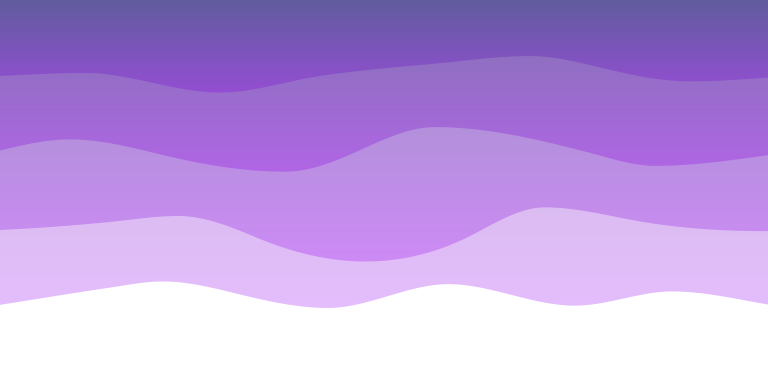
Write a WebGL 1 fragment shader that draws this background.

```glsl
precision highp float;
// Layered purple waves, each with a vertical gradient, above a white foreground.

uniform vec2 u_resolution;

// Cubic Hermite span; a knot holds x, height and slope.
float span(float x, vec3 a, vec3 b) {
  float width = b.x - a.x;
  float t = clamp((x - a.x) / width, 0.0, 1.0);
  float s = 1.0 - t;
  return s * s * ((1.0 + 2.0 * t) * a.y + t * width * a.z)
       + t * t * ((1.0 + 2.0 * s) * b.y - s * width * b.z);
}

// Smooth crest line through nine knots.
float crest(float x, vec3 a, vec3 b, vec3 c, vec3 d, vec3 e,
            vec3 f, vec3 g, vec3 h, vec3 i) {
  if (x < b.x) return span(x, a, b);
  if (x < c.x) return span(x, b, c);
  if (x < d.x) return span(x, c, d);
  if (x < e.x) return span(x, d, e);
  if (x < f.x) return span(x, e, f);
  if (x < g.x) return span(x, f, g);
  if (x < h.x) return span(x, g, h);
  return span(x, h, i);
}

// Antialiased coverage below a crest line.
float below(float y, float height) {
  return clamp(0.5 + (height - y) * u_resolution.y, 0.0, 1.0);
}

// Vertical gradient between two heights, with colours in 0-255 steps.
vec3 gradient(float y, float top, float bottom, vec3 upper, vec3 lower) {
  return mix(upper, lower, clamp((top - y) / (top - bottom), 0.0, 1.0)) / 255.0;
}

void main() {
  // x runs from 0 to 2 and y from 0 to 1
  vec2 p = gl_FragCoord.xy / u_resolution * vec2(2.0, 1.0);

  // Crest lines, from the farthest wave to the nearest
  float far = crest(p.x,
    vec3(0.0, 0.802, 0.05), vec3(0.221, 0.810, 0.0), vec3(0.573, 0.759, 0.0),
    vec3(0.833, 0.802, 0.15), vec3(1.12, 0.833, 0.09), vec3(1.38, 0.854, 0.0),
    vec3(1.589, 0.818, -0.23), vec3(1.797, 0.788, 0.0), vec3(2.0, 0.798, 0.07));
  float middle = crest(p.x,
    vec3(0.0, 0.608, 0.24), vec3(0.182, 0.637, 0.0), vec3(0.469, 0.586, -0.22),
    vec3(0.742, 0.553, 0.0), vec3(0.9375, 0.609, 0.46), vec3(1.133, 0.669, 0.0),
    vec3(1.536, 0.602, -0.26), vec3(1.706, 0.568, 0.0), vec3(2.0, 0.596, 0.14));
  float near = crest(p.x,
    vec3(0.0, 0.401, 0.05), vec3(0.286, 0.422, 0.1), vec3(0.464, 0.4375, 0.0),
    vec3(0.664, 0.383, -0.42), vec3(0.951, 0.319, 0.0), vec3(1.237, 0.392, 0.53),
    vec3(1.419, 0.460, 0.0), vec3(1.641, 0.428, -0.19), vec3(2.0, 0.398, 0.0));
  float front = crest(p.x,
    vec3(0.0, 0.206, 0.16), vec3(0.286, 0.251, 0.15), vec3(0.424, 0.267, 0.0),
    vec3(0.638, 0.230, -0.24), vec3(0.854, 0.198, 0.0), vec3(1.167, 0.260, 0.0),
    vec3(1.497, 0.204, 0.0), vec3(1.75, 0.241, 0.0), vec3(2.0, 0.207, -0.17));

  // Sky, then each wave painted over the one behind it
  vec3 color = gradient(p.y, 1.0, 0.76, vec3(96, 92, 158), vec3(147, 78, 210));
  color = mix(color, gradient(p.y, 0.854, 0.553, vec3(143, 111, 193), vec3(176, 101, 229)),
              below(p.y, far));
  color = mix(color, gradient(p.y, 0.669, 0.319, vec3(179, 144, 219), vec3(205, 138, 245)),
              below(p.y, middle));
  color = mix(color, gradient(p.y, 0.46, 0.198, vec3(219, 188, 241), vec3(228, 189, 252)),
              below(p.y, near));
  color = mix(color, vec3(1.0), below(p.y, front));

  gl_FragColor = vec4(color, 1.0);
}
```
